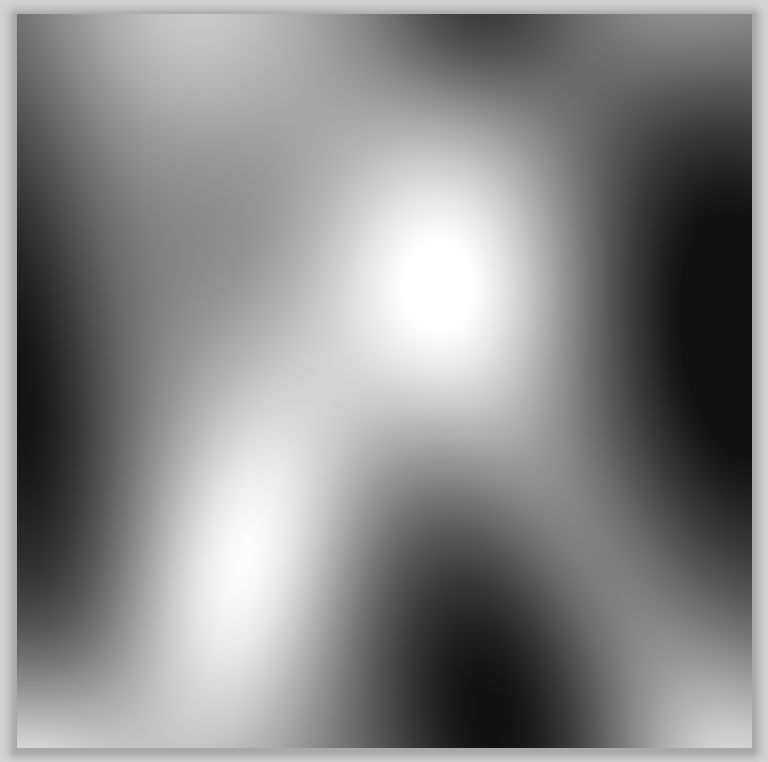
Write a Shadertoy shader that draws this background.

```glsl
// Draws a pale frame around a panel of soft, blurred light and dark grey clouds.

const float FRAME_GREY = 0.83;
const float BASE_GREY = 0.56;
const float DARKEST = 0.065;
const vec2 PANEL_MIN = vec2(0.0221, 0.0183);
const vec2 PANEL_MAX = vec2(0.9792, 0.9817);
const vec2 SHADOW_OFFSET = vec2(0.0, -0.003);
const float SHADOW_WIDTH = 0.011;
const float SHADOW_STRENGTH = 0.17;

// Clouds in panel units: centre in xy, radii in zw
const int LIGHTS = 7;
const vec4 LIGHT_SHAPE[LIGHTS] = vec4[LIGHTS](
    vec4(0.589, 0.632, 0.120, 0.156),
    vec4(0.314, 0.258, 0.102, 0.197),
    vec4(0.242, 1.019, 0.129, 0.136),
    vec4(0.916, 1.019, 0.122, 0.102),
    vec4(0.018, -0.054, 0.109, 0.116),
    vec4(0.984, -0.054, 0.116, 0.129),
    vec4(0.780, 0.258, 0.088, 0.177));
// Sideways lean in x, strength in y
const vec2 LIGHT_TONE[LIGHTS] = vec2[LIGHTS](
    vec2(0.0, 0.49), vec2(0.195, 0.46), vec2(0.0, 0.23), vec2(0.0, 0.20),
    vec2(0.0, 0.50), vec2(0.0, 0.37), vec2(-0.5, 0.17));

const int DARKS = 5;
const vec4 DARK_SHAPE[DARKS] = vec4[DARKS](
    vec4(-0.007, 0.489, 0.106, 0.354),
    vec4(0.984, 0.564, 0.156, 0.299),
    vec4(0.646, 0.041, 0.132, 0.238),
    vec4(0.627, 1.019, 0.102, 0.102),
    vec4(0.297, 0.707, 0.082, 0.109));
const vec2 DARK_TONE[DARKS] = vec2[DARKS](
    vec2(-0.1, 0.49), vec2(-0.12, 0.58), vec2(-0.18, 0.50),
    vec2(0.0, 0.34), vec2(0.0, 0.05));

// Leaning Gaussian falloff
float cloud(vec2 p, vec4 shape, vec2 tone) {
    vec2 d = p - shape.xy;
    d.x -= tone.x * d.y;
    d /= shape.zw;
    return tone.y * exp(-0.5 * dot(d, d));
}

float cloudField(vec2 p) {
    float grey = BASE_GREY;
    for (int i = 0; i < LIGHTS; i++) grey += cloud(p, LIGHT_SHAPE[i], LIGHT_TONE[i]);
    for (int i = 0; i < DARKS; i++) grey -= cloud(p, DARK_SHAPE[i], DARK_TONE[i]);
    return clamp(grey, DARKEST, 1.0);
}

// Signed distance to the panel, negative inside
float panelDistance(vec2 uv) {
    vec2 d = abs(uv - 0.5 * (PANEL_MIN + PANEL_MAX)) - 0.5 * (PANEL_MAX - PANEL_MIN);
    return length(max(d, 0.0)) + min(max(d.x, d.y), 0.0);
}

void mainImage(out vec4 fragColor, in vec2 fragCoord) {
    vec2 uv = fragCoord / iResolution.xy;

    // Frame with the panel's drop shadow
    float reach = max(panelDistance(uv - SHADOW_OFFSET), 0.0) / SHADOW_WIDTH;
    float frame = FRAME_GREY - SHADOW_STRENGTH * exp(-reach * reach);

    // Panel with a smoothed edge
    float panel = cloudField((uv - PANEL_MIN) / (PANEL_MAX - PANEL_MIN));
    float pixel = 1.0 / min(iResolution.x, iResolution.y);
    float inside = smoothstep(0.5 * pixel, -0.5 * pixel, panelDistance(uv));

    fragColor = vec4(vec3(mix(frame, panel, inside)), 1.0);
}
```
